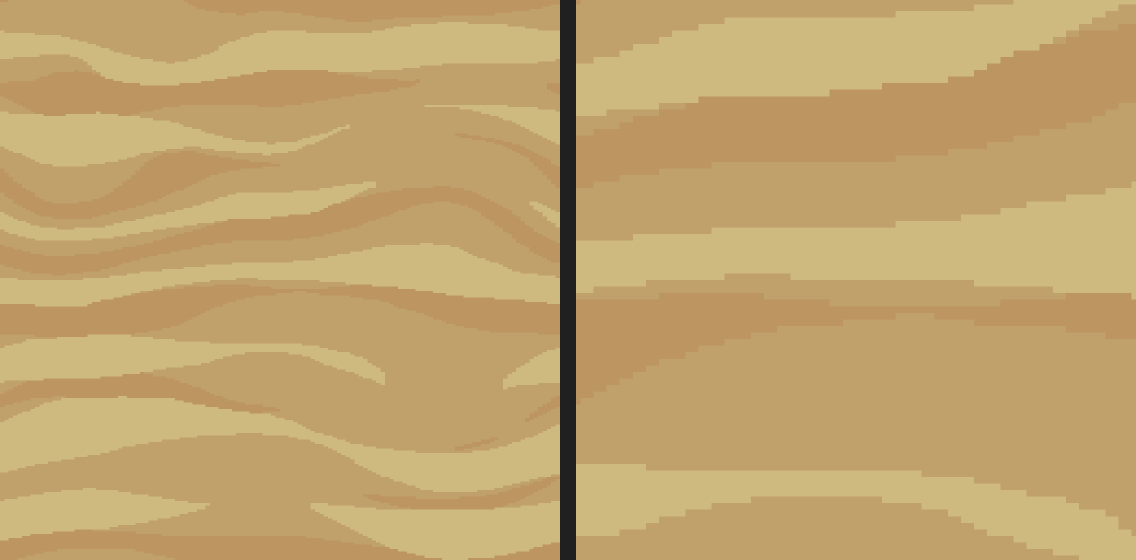
Left: the whole. Right: its middle third, enlarged.
Reproduce this texture procedurally as a Shadertoy shader.

```glsl
const vec3 LIGHT_SAND = vec3(0.808, 0.729, 0.494);
const vec3 MID_SAND = vec3(0.753, 0.627, 0.420);
const vec3 DARK_SAND = vec3(0.737, 0.584, 0.380);
const float BAND_COUNT = 7.0;
const float THINNEST = 0.03;
const vec2 STEP_GRID = vec2(128.0, 256.0);

float hash(vec2 cell, float seed) {
    return fract(sin(dot(cell, vec2(127.1, 311.7)) + seed * 74.7) * 43758.5453);
}

// Value noise that wraps after a whole number of cells
float tileNoise(vec2 uv, vec2 cells, float seed) {
    vec2 p = uv * cells + vec2(hash(cells, seed), hash(cells.yx, seed + 0.5));
    vec2 i = floor(p);
    vec2 f = p - i;
    f = f * f * (3.0 - 2.0 * f);
    vec2 a = mod(i, cells);
    vec2 b = mod(i + 1.0, cells);
    float low = mix(hash(a, seed), hash(vec2(b.x, a.y), seed), f.x);
    float high = mix(hash(vec2(a.x, b.y), seed), hash(b, seed), f.x);
    return mix(low, high, f.y);
}

// True inside a repeated band centred on whole phases; slivers end bluntly
bool inBand(float phase, float halfWidth) {
    return halfWidth > THINNEST && abs(fract(phase + 0.5) - 0.5) < halfWidth;
}

// Wavy strata: light lenses over brown, with darker streaks in the brown
vec3 strata(vec2 uv) {
    float warp = 1.0 * tileNoise(uv, vec2(3.0, 5.0), 11.0)
               + 0.35 * tileNoise(uv, vec2(5.0, 8.0), 12.0)
               + 0.03 * tileNoise(uv, vec2(24.0, 32.0), 13.0);
    float phase = BAND_COUNT * uv.y + warp;

    float lightWidth = mix(-0.06, 0.40, tileNoise(uv, vec2(3.0, 8.0), 14.0));
    float darkWidth = mix(-0.10, 0.31, tileNoise(uv, vec2(3.0, 7.0), 15.0));
    float darkShift = mix(0.2, 0.8, tileNoise(uv, vec2(3.0, 6.0), 16.0));

    if (inBand(phase, lightWidth)) return LIGHT_SAND;
    return inBand(phase + darkShift, darkWidth) ? DARK_SAND : MID_SAND;
}

// Snap to small flat cells so slanted borders run in fine steps
vec2 snapToGrid(vec2 uv, vec2 grid) {
    return (floor(uv * grid) + 0.5) / grid;
}

void mainImage(out vec4 fragColor, in vec2 fragCoord) {
    // Average four samples per pixel to smooth the edges
    vec3 color = vec3(0.0);
    for (int k = 0; k < 4; k++) {
        vec2 offset = vec2(k % 2, k / 2) * 0.5 - 0.25;
        vec2 uv = (fragCoord + offset) / iResolution.xy;
        color += 0.25 * strata(snapToGrid(uv, STEP_GRID));
    }
    fragColor = vec4(color, 1.0);
}
```
